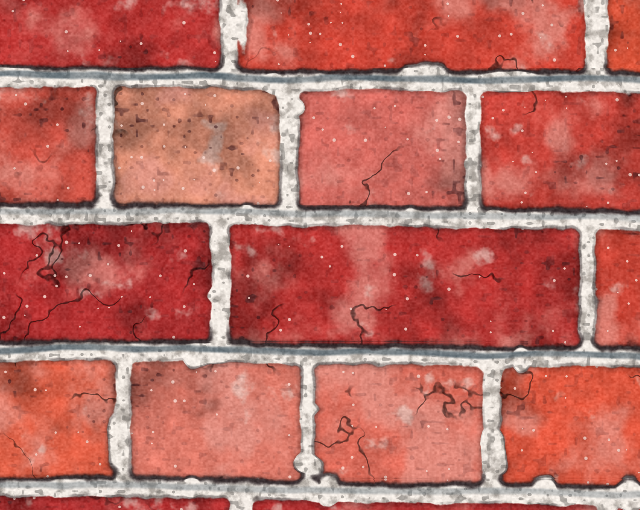
This texture is drawn by a Shadertoy shader. Its source:

```glsl
// Weathered red brick wall: alternating stretcher and header courses in pale, shadowed mortar.

float hash(vec2 p) {
    return fract(sin(dot(p, vec2(127.1, 311.7))) * 43758.5453);
}

float noise(vec2 p) {
    vec2 i = floor(p), f = fract(p);
    f = f * f * (3.0 - 2.0 * f);
    return mix(mix(hash(i), hash(i + vec2(1, 0)), f.x),
               mix(hash(i + vec2(0, 1)), hash(i + vec2(1, 1)), f.x), f.y);
}

float fbm(vec2 p) {
    float sum = 0.0, amp = 0.5;
    for (int i = 0; i < 5; i++) {
        sum += amp * noise(p);
        p = mat2(1.6, 1.2, -1.2, 1.6) * p + 3.7;
        amp *= 0.5;
    }
    return sum / 0.97;
}

float roundBox(vec2 p, vec2 halfSize, float r) {
    vec2 q = abs(p) - halfSize + r;
    return length(max(q, 0.0)) + min(max(q.x, q.y), 0.0) - r;
}

// Half the width of an upright joint
float jointHalf(float column, float row) {
    return 0.052 + 0.035 * hash(vec2(column, row) + 4.3);
}

// Base tone: stretchers are deep red, middle headers are pale, the rest warm orange
vec3 brickTone(float column, float row, bool header) {
    float warm = header ? 0.1 + 0.28 * row : 0.1 + 0.45 * (column + 1.0) - 0.22 * row;
    vec3 tone = mix(vec3(0.70, 0.20, 0.20), vec3(0.87, 0.34, 0.24), clamp(warm, 0.0, 1.0));
    float offMiddle = column - 0.3;
    float pale = header ? exp(-0.9 * offMiddle * offMiddle) : 0.0;
    vec3 paleTone = mix(vec3(0.89, 0.60, 0.49), vec3(0.86, 0.51, 0.47), clamp(column + 0.4 * (row - 1.0), 0.0, 1.0));
    return mix(tone, paleTone, pale * (row > 2.0 ? 0.8 : 1.0));
}

vec3 brickColor(vec2 p, vec3 tone, vec2 seed) {
    vec2 q = p + seed * 5.3;
    float blotch = fbm(q * 3.0);
    vec3 color = tone * (0.84 + 0.32 * fbm(q * 7.0 + 9.0));

    // Lime bloom and upright streaks
    float streak = noise(vec2(q.x * 14.0, q.y * 1.5));
    color = mix(color, vec3(0.89, 0.60, 0.55), 0.65 * smoothstep(0.50, 0.78, blotch + 0.08 * streak));
    color = mix(color, vec3(0.90, 0.78, 0.74), 0.65 * smoothstep(0.66, 0.80, fbm(q * 4.5 + 21.0)));

    // Soot, pits and hairline cracks
    float soot = smoothstep(0.50, 0.75, fbm(q * 2.3 + 40.0));
    color *= 1.0 - 0.25 * soot;
    float pits = smoothstep(0.74, 0.90, noise(q * 26.0)) * (0.25 + 0.75 * soot);
    color = mix(color, vec3(0.26, 0.12, 0.13), 0.65 * pits);
    float crack = 1.0 - smoothstep(0.002, 0.012, abs(fbm(q * 1.7 + 70.0) - 0.5));
    color *= 1.0 - 0.5 * crack * smoothstep(0.52, 0.70, noise(q * 2.6 + 12.0));

    // Scattered pale specks
    vec2 cell = floor(q * 13.0);
    vec2 center = 0.3 + 0.4 * vec2(hash(cell), hash(cell + 8.1));
    float radius = 0.08 + 0.14 * hash(cell + 2.7);
    float speck = 1.0 - smoothstep(radius * 0.5, radius, length(fract(q * 13.0) - center));
    return mix(color, vec3(0.95, 0.82, 0.78), 0.85 * speck * step(0.90, hash(cell + 5.9)));
}

vec3 mortarColor(vec2 p, float bed, float underStretcher) {
    float grit = fbm(p * 16.0);
    vec3 color = mix(vec3(0.70, 0.67, 0.64), vec3(0.96, 0.93, 0.90), smoothstep(0.22, 0.58, grit));
    color = mix(color, vec3(0.50, 0.48, 0.46), 0.6 * smoothstep(0.70, 0.85, noise(p * 30.0 + 6.0)));

    // Cool shadow along the recessed bed joint
    float line = bed + 0.015 + 0.05 * (fbm(p * vec2(2.0, 5.0)) - 0.5);
    float shade = 1.0 - smoothstep(0.010, 0.036, abs(line));
    shade *= mix(0.45, 0.90, underStretcher) * (0.65 + 0.5 * noise(p * vec2(5.0, 20.0)));
    return mix(color, vec3(0.36, 0.41, 0.44), clamp(shade, 0.0, 1.0));
}

void mainImage(out vec4 fragColor, in vec2 fragCoord) {
    // One unit is one course; y runs down and courses dip slightly to the right
    float aa = 3.725 / iResolution.y;
    vec2 p = vec2(fragCoord.x, iResolution.y - fragCoord.y) * aa;
    p.y += 0.446 - 0.013 * p.x + 0.03 * (noise(vec2(p.x * 1.4, floor(p.y + 0.5))) - 0.5);

    // Brick cell within its course
    float row = floor(p.y);
    bool header = mod(row, 2.0) > 0.5;
    float pitch = header ? 1.345 : 2.68;
    float start = header ? 0.70 + 0.067 * row : 1.674 + 0.085 * sin(2.0 * row);
    float column = floor((p.x - start) / pitch);
    vec2 local = vec2(p.x - start - column * pitch, p.y - row);
    vec2 id = vec2(column, row);

    // Worn outline with chipped corners
    float left = jointHalf(column, row), right = pitch - jointHalf(column + 1.0, row);
    vec2 middle = vec2(0.5 * (left + right), 0.5);
    float d = roundBox(local - middle, vec2(0.5 * (right - left), 0.428), 0.05);
    d += 0.045 * (fbm(p * 9.0) - 0.5);
    d += 0.07 * smoothstep(0.70, 0.95, noise(p * 5.0 + 17.0));

    float bed = p.y - floor(p.y + 0.5);
    float underStretcher = mod(floor(p.y + 0.5), 2.0);
    vec3 color = mortarColor(p, bed, underStretcher);
    vec3 face = brickColor(p, brickTone(column, row, header), id);
    face *= 1.0 - 0.22 * smoothstep(-0.05, 0.0, d);
    color = mix(color, face, 1.0 - smoothstep(-aa, aa, d));

    // Dark rim, heaviest below the brick
    float lower = smoothstep(0.75, 0.95, local.y);
    float rim = 1.0 - smoothstep(0.004, 0.012 + 0.014 * lower + aa, abs(d - 0.006));
    float strength = mix(0.45 * smoothstep(0.3, 0.7, noise(p * 7.0)), 0.92, lower);
    color = mix(color, vec3(0.17, 0.13, 0.14), rim * strength);

    // Fine grain
    color += 0.09 * (noise(p * 55.0) - 0.5) + 0.06 * (noise(p * 90.0) - 0.5);
    fragColor = vec4(clamp(color, 0.0, 1.0), 1.0);
}
```
